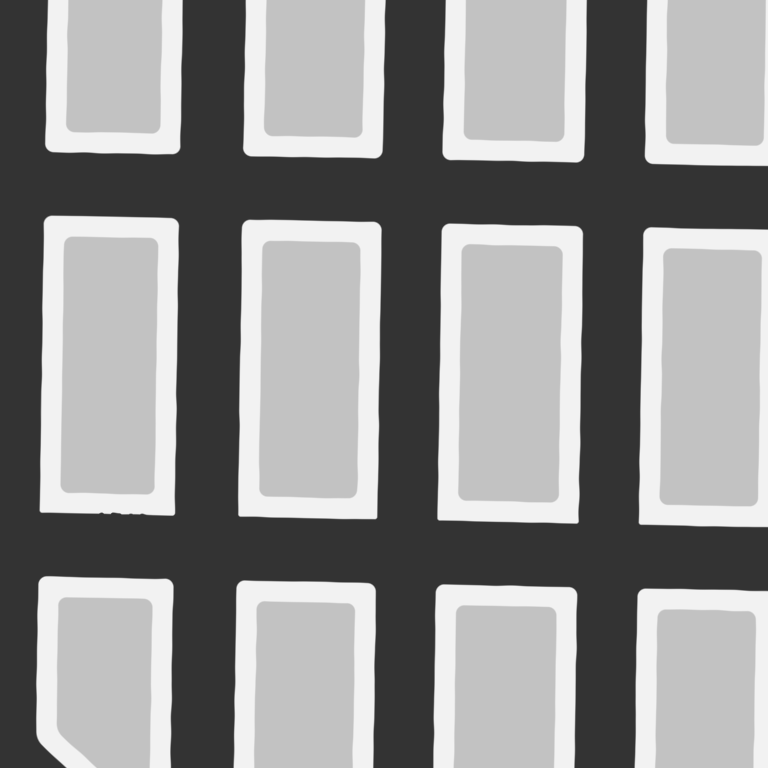
A three.js fragment shader for this pattern:

```glsl
// Slightly tilted grid of tall rounded grey panels with pale frames on charcoal.
varying vec2 vUv;

const vec3 GROUND = vec3(0.20);
const vec3 FRAME = vec3(0.95);
const vec3 PANEL = vec3(0.76);

const vec2 PITCH = vec2(0.2611, 0.470);      // spacing of the tiles
const vec2 ORIGIN = vec2(0.142, 0.527);      // centre of tile (0, 0)
const vec2 HALF_SIZE = vec2(0.0892, 0.1936);
const float WIDTH_SWELL = 0.0029;            // width change across the columns
const float BORDER = 0.0267;
const float RADIUS = 0.0110;
const float SHARP_RADIUS = 0.0035;           // lower corners of the middle row
const float LEAN = 0.016;                    // sideways drift per unit of height
const float DROP = 0.020;                    // downward drift per unit of width
const float LEAN_JITTER = 0.005;
const float WOBBLE = 0.0012;
const float NICK_DEPTH = 0.007;
const vec2 BEVEL_NORMAL = vec2(-0.669, -0.743);
const float BEVEL_OFFSET = 0.0728;
const float BEVEL_BLEND = 0.008;
const float SOFT = 0.0013;                   // half width of edge smoothing

float hash(vec2 p) {
  return fract(sin(dot(p, vec2(127.1, 311.7))) * 43758.5);
}

float noise(vec2 p) {
  vec2 i = floor(p);
  vec2 f = fract(p);
  f = f * f * (3.0 - 2.0 * f);
  return mix(mix(hash(i), hash(i + vec2(1.0, 0.0)), f.x),
             mix(hash(i + vec2(0.0, 1.0)), hash(i + 1.0), f.x), f.y);
}

float roundedBox(vec2 p, vec2 halfSize, float radius) {
  vec2 d = abs(p) - halfSize + radius;
  return length(max(d, 0.0)) + min(max(d.x, d.y), 0.0) - radius;
}

float smoothMax(float a, float b, float k) {
  float h = max(k - abs(a - b), 0.0) / k;
  return max(a, b) + 0.25 * h * h * k;
}

float coverage(float d) {
  return 1.0 - smoothstep(-SOFT, SOFT, d);
}

void main() {
  // Tilted grid
  vec2 q = vUv + vec2(-LEAN * (vUv.y - 0.5), DROP * vUv.x);
  vec2 cell = floor((q - ORIGIN) / PITCH + 0.5);
  vec2 local = q - ORIGIN - cell * PITCH;
  local.x += local.y * LEAN_JITTER * (hash(cell + 7.0) - 0.5);

  // Frame and inset panel
  vec2 halfSize = HALF_SIZE;
  halfSize.x += WIDTH_SWELL * cos(cell.x - 2.0);
  bool sharp = cell.y == 0.0 && local.y < 0.0;
  float frame = roundedBox(local, halfSize, sharp ? SHARP_RADIUS : RADIUS);
  float panel = roundedBox(local, halfSize - BORDER, RADIUS);

  // Cut corner on the lowest left tile
  if (cell == vec2(0.0, -1.0)) {
    float bevel = dot(local, BEVEL_NORMAL) - BEVEL_OFFSET;
    frame = smoothMax(frame, bevel, BEVEL_BLEND);
    panel = smoothMax(panel, bevel + BORDER, BEVEL_BLEND);
  }

  // Uneven edges, and nicks under the middle left tile
  frame += WOBBLE * (noise(vUv * 45.0) - 0.5);
  panel += WOBBLE * (noise(vUv * 45.0 + 31.0) - 0.5);
  if (cell == vec2(0.0) && local.y < 0.1 - halfSize.y) {
    float span = smoothstep(-0.02, 0.0, local.x) * smoothstep(0.06, 0.04, local.x);
    frame += NICK_DEPTH * span * max(noise(vec2(local.x * 130.0, 3.0)) - 0.45, 0.0)
           * smoothstep(0.02 - halfSize.y, -halfSize.y, local.y);
  }

  vec3 color = mix(GROUND, FRAME, coverage(frame));
  color = mix(color, PANEL, coverage(panel));
  gl_FragColor = vec4(color, 1.0);
}
```
